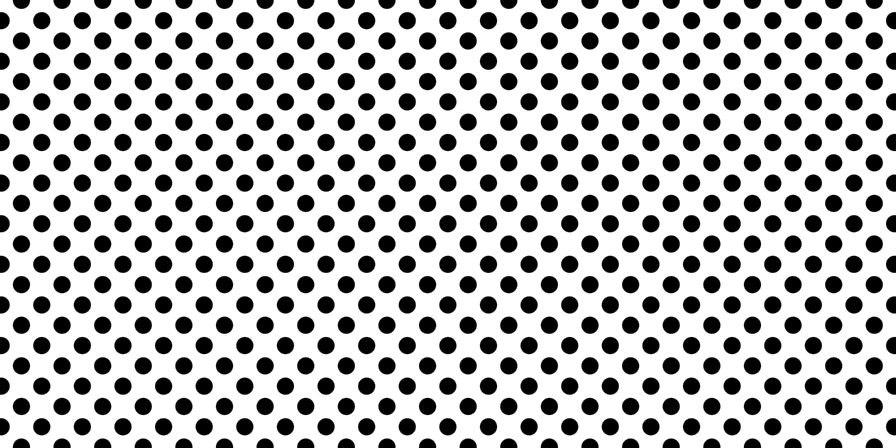
Give the GLSL for this pattern, as a Shadertoy shader.

```glsl
#define PERIOD 0.09065              // dot spacing along a row, in canvas heights
#define RADIUS 0.01914              // dot radius, in canvas heights
#define ANCHOR vec2(0.0479, 0.9992) // centre of one dot
#define EDGE_PIXELS 1.2             // width of the smoothed edge
#define INK vec3(0.0)
#define PAPER vec3(1.0)

// Distance to the nearest point of a square lattice
float latticeDistance(vec2 p) {
    return length(fract(p / PERIOD + 0.5) - 0.5) * PERIOD;
}

// Signed distance to the dots: two lattices offset by half a period
float staggeredDots(vec2 p) {
    float evenRows = latticeDistance(p);
    float oddRows = latticeDistance(p - 0.5 * PERIOD);
    return min(evenRows, oddRows) - RADIUS;
}

void mainImage(out vec4 fragColor, in vec2 fragCoord) {
    vec2 p = fragCoord / iResolution.y - ANCHOR;
    float edge = EDGE_PIXELS / iResolution.y;

    // Linear coverage across the dot outline
    float coverage = clamp(0.5 - staggeredDots(p) / edge, 0.0, 1.0);
    fragColor = vec4(mix(PAPER, INK, coverage), 1.0);
}
```
